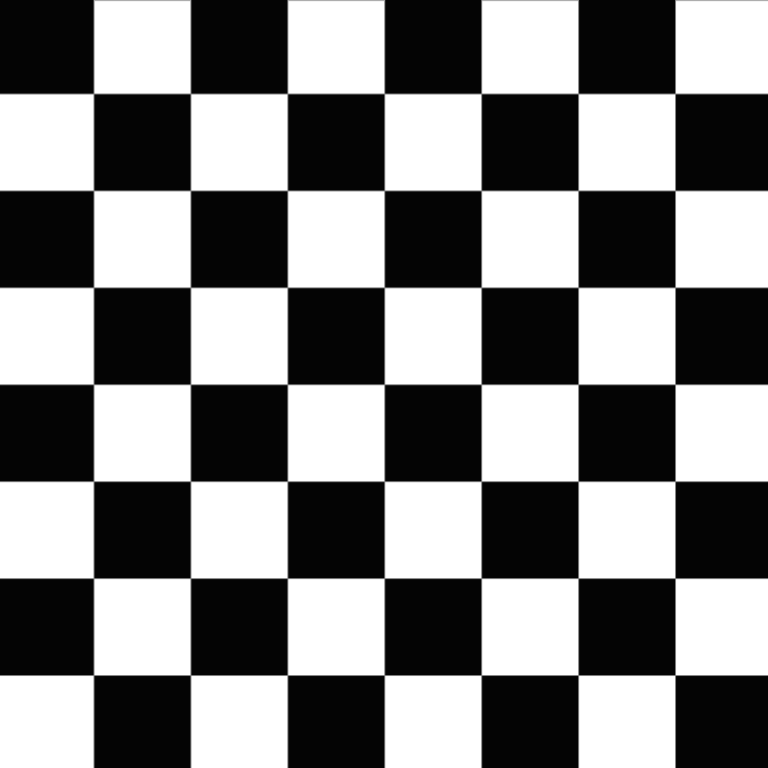
A Shadertoy shader for this pattern:

```glsl
// Black and white checkerboard, eight by eight squares, with thin soft grey seams.

const vec3 INK = vec3(0.016);
const vec3 PAPER = vec3(1.0);
const float PITCH = 0.1262;               // side of one square
const vec2 CENTER = vec2(0.501, 0.499);   // middle crossing of the seams
const float SEAM_HALF_WIDTH = 0.0013;
const float RIM_HEIGHT = 0.0015;
const float RIM_SHADE = 0.68;

// Square wave from -1 to 1 that flips every pitch, with a linear ramp at each flip.
vec2 softSquareWave(vec2 p, float pitch, float halfWidth) {
    vec2 seam = floor(p / pitch + 0.5);
    vec2 direction = 1.0 - 2.0 * mod(seam, 2.0);
    vec2 offset = p - seam * pitch;
    return direction * clamp(offset / halfWidth, -1.0, 1.0);
}

// 0 on dark squares, 1 on light squares, grey along the seams.
float checker(vec2 p, float pitch, float halfWidth) {
    vec2 wave = softSquareWave(p, pitch, halfWidth);
    return 0.5 + 0.5 * wave.x * wave.y;
}

// Coverage of the thin strip along the top of the canvas.
float topRim(float y, float height, float pixel) {
    return clamp((y - 1.0 + height) / pixel + 0.5, 0.0, 1.0);
}

void mainImage(out vec4 fragColor, in vec2 fragCoord) {
    vec2 uv = fragCoord / iResolution.xy;
    float pixel = 1.0 / iResolution.y;

    // Squares, with seams never sharper than one pixel
    float halfWidth = max(SEAM_HALF_WIDTH, 0.5 * pixel);
    vec3 color = mix(INK, PAPER, checker(uv - CENTER, PITCH, halfWidth));

    // Grey rim, visible on the light squares only
    float rim = topRim(uv.y, RIM_HEIGHT, pixel);
    color = mix(color, min(color, vec3(RIM_SHADE)), rim);

    fragColor = vec4(color, 1.0);
}
```
